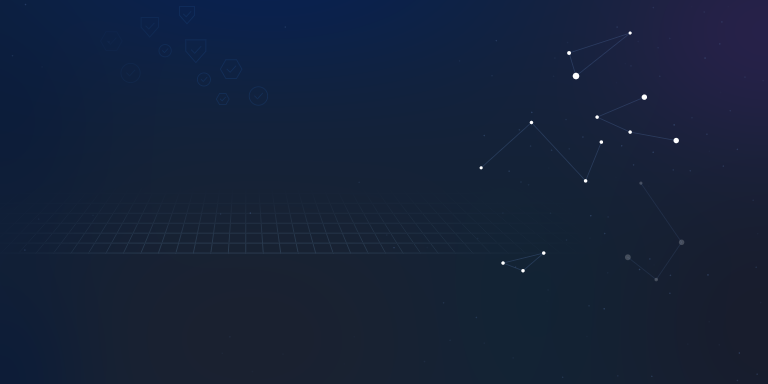
Write a Shadertoy shader that draws this background.

```glsl
// Dark blue backdrop with soft glows, a perspective grid, faint icons and star constellations.

const vec3 BASE = vec3(0.080, 0.135, 0.215);
const vec3 ROYAL_BLUE = vec3(0.035, 0.130, 0.310);
const vec3 PURPLE = vec3(0.150, 0.130, 0.285);
const vec3 SLATE = vec3(0.105, 0.130, 0.185);
const vec3 NAVY = vec3(0.040, 0.105, 0.220);
const vec3 TEAL = vec3(0.065, 0.140, 0.205);
const vec3 DUSK = vec3(0.093, 0.112, 0.175);
const vec3 GRID_COLOR = vec3(0.25, 0.36, 0.46);
const vec3 ICON_COLOR = vec3(0.10, 0.27, 0.50);
const vec3 LINK_COLOR = vec3(0.30, 0.42, 0.62);

float hash(vec2 p) {
    return fract(sin(dot(p, vec2(127.1, 311.7))) * 43758.5453);
}

float glow(vec2 p, vec2 center, vec2 size) {
    vec2 d = (p - center) / size;
    return exp(-dot(d, d));
}

float segmentDistance(vec2 p, vec2 a, vec2 b) {
    vec2 ab = b - a;
    return length(p - a - ab * clamp(dot(p - a, ab) / dot(ab, ab), 0.0, 1.0));
}

// Antialiased coverage of a line or disc with the given half width
float cover(float dist, float halfWidth, float aa) {
    return clamp((halfWidth - dist) / aa + 0.5, 0.0, 1.0);
}

vec3 background(vec2 p) {
    vec3 col = BASE;
    col = mix(col, SLATE, 0.9 * glow(p, vec2(0.65, 0.12), vec2(0.60, 0.38)));
    col = mix(col, TEAL, 0.8 * glow(p, vec2(1.45, 0.20), vec2(0.30, 0.35)));
    col = mix(col, DUSK, glow(p, vec2(2.0, 0.15), vec2(0.40, 0.45)));
    col = mix(col, NAVY, 0.8 * glow(p, vec2(0.0, 0.75), vec2(0.28, 0.40)));
    col = mix(col, NAVY, 0.8 * glow(p, vec2(0.0, 0.0), vec2(0.22, 0.30)));
    col = mix(col, ROYAL_BLUE, glow(p, vec2(0.70, 1.08), vec2(0.75, 0.32)));
    return mix(col, PURPLE, glow(p, vec2(2.0, 0.92), vec2(0.42, 0.32)));
}

// Evenly spaced rows and columns that lean toward a vanishing point
float floorGrid(vec2 p, float aa) {
    const vec2 VANISH = vec2(0.64, 1.00);
    const float BOTTOM = 0.341, ROW = 0.0259, COLUMN = 0.0455;
    float height = p.y - BOTTOM;
    float scale = (VANISH.y - p.y) / (VANISH.y - BOTTOM);
    float u = (p.x - VANISH.x) / (scale * COLUMN) - 0.5;
    float column = abs(fract(u) - 0.5) * COLUMN * scale;
    float row = abs(fract(height / ROW + 0.5) - 0.5) * ROW;
    float lines = max(cover(column, 0.0012, aa), cover(row, 0.0012, aa));
    float fadeY = 1.0 - smoothstep(0.0, 0.18, height);
    float fadeX = smoothstep(-0.1, 0.45, p.x) * (1.0 - smoothstep(0.75, 1.6, p.x));
    return lines * fadeX * fadeY * step(-0.002, height);
}

// Outline of a ring, shield or hexagon with a tick inside
float icon(vec2 q, float r, int kind, float aa) {
    vec2 a = abs(q);
    float d = length(q) - r;
    if (kind == 1) d = max(max(a.x - 0.9 * r, q.y - 0.9 * r), a.x * 0.75 - q.y * 0.66 - 0.75 * r);
    if (kind == 2) d = max(a.x * 0.866 + a.y * 0.5, a.y) - 0.9 * r;
    float tick = min(segmentDistance(q, vec2(-0.4, 0.0) * r, vec2(-0.1, -0.3) * r),
                     segmentDistance(q, vec2(-0.1, -0.3) * r, vec2(0.45, 0.3) * r));
    return cover(min(abs(d), tick), 0.001, aa);
}

float iconCluster(vec2 p, float aa) {
    const vec3 SPOTS[10] = vec3[10](
        vec3(0.673, 0.750, 0.024), vec3(0.510, 0.870, 0.029), vec3(0.602, 0.820, 0.027),
        vec3(0.531, 0.793, 0.017), vec3(0.487, 0.963, 0.022), vec3(0.580, 0.742, 0.016),
        vec3(0.430, 0.868, 0.016), vec3(0.390, 0.932, 0.025), vec3(0.290, 0.893, 0.027),
        vec3(0.340, 0.810, 0.025));
    float sum = 0.0;
    for (int i = 0; i < 10; i++) {
        float fade = smoothstep(0.15, 0.55, SPOTS[i].x);
        sum = max(sum, fade * icon(p - SPOTS[i].xy, SPOTS[i].z, i % 3, aa));
    }
    return sum;
}

// Dim specks, one per cell, denser toward the right
float dust(vec2 p, float aa) {
    vec2 cell = floor(p * 22.0);
    vec2 pos = (cell + 0.15 + 0.7 * vec2(hash(cell), hash(cell + 17.0))) / 22.0;
    float density = mix(0.04, 0.25, smoothstep(1.1, 1.5, p.x));
    float present = step(hash(cell + 41.0), density);
    return present * hash(cell + 73.0) * cover(length(p - pos), 0.0018, aa);
}

// Four stars (x, y, radius) joined in a chain
vec3 constellation(vec3 col, vec2 p, vec3 stars[4], float star, float link, float aa) {
    float lineMask = 0.0, starMask = 0.0;
    for (int i = 0; i < 4; i++) {
        if (i < 3) lineMask = max(lineMask, cover(segmentDistance(p, stars[i].xy, stars[i + 1].xy), 0.001, aa));
        starMask = max(starMask, cover(length(p - stars[i].xy), stars[i].z, aa));
    }
    col = mix(col, LINK_COLOR, link * lineMask);
    return mix(col, vec3(1.0), star * starMask);
}

void mainImage(out vec4 fragColor, in vec2 fragCoord) {
    vec2 p = fragCoord / iResolution.y;
    float aa = 1.0 / iResolution.y;
    vec3 col = background(p);
    col = mix(col, GRID_COLOR, 0.45 * floorGrid(p, aa));
    col = mix(col, ICON_COLOR, 0.38 * iconCluster(p, aa));
    col = mix(col, LINK_COLOR, 0.45 * dust(p, aa));

    // Bright constellations, then a faded one
    col = constellation(col, p, vec3[4](vec3(1.482, 0.862, 0.005), vec3(1.641, 0.914, 0.004), vec3(1.500, 0.802, 0.0085), vec3(1.482, 0.862, 0.005)), 1.0, 0.35, aa);
    col = constellation(col, p, vec3[4](vec3(1.678, 0.747, 0.007), vec3(1.555, 0.695, 0.0045), vec3(1.641, 0.656, 0.0045), vec3(1.761, 0.634, 0.007)), 1.0, 0.35, aa);
    col = constellation(col, p, vec3[4](vec3(1.253, 0.563, 0.004), vec3(1.384, 0.681, 0.0045), vec3(1.525, 0.529, 0.0045), vec3(1.566, 0.630, 0.0045)), 1.0, 0.35, aa);
    col = constellation(col, p, vec3[4](vec3(1.310, 0.315, 0.0045), vec3(1.362, 0.295, 0.0045), vec3(1.416, 0.341, 0.0045), vec3(1.310, 0.315, 0.0045)), 1.0, 0.35, aa);
    col = constellation(col, p, vec3[4](vec3(1.669, 0.523, 0.004), vec3(1.775, 0.369, 0.007), vec3(1.709, 0.272, 0.0045), vec3(1.635, 0.330, 0.0075)), 0.2, 0.2, aa);
    fragColor = vec4(col, 1.0);
}
```
